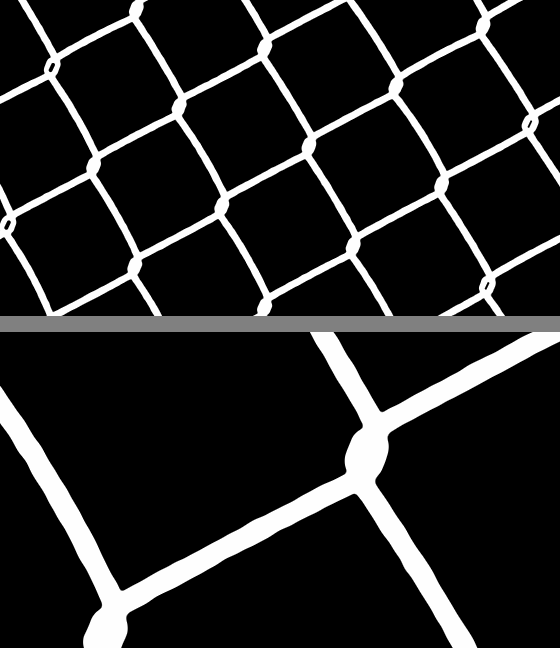
Top, the full canvas; bottom, a detail of the centre.
Reproduce this pattern procedurally as a Shadertoy shader.

```glsl
// Tilted chain-link fence in white on black: a slightly fanned lattice of
// knots, joined by gently bowed wires. Distances to all parts are blended
// together, and knots near the left and right edges open into small loops.

float hash(vec2 p) {
    return fract(sin(dot(p, vec2(127.1, 311.7))) * 43758.5453);
}

float valueNoise(vec2 p) {
    vec2 cell = floor(p), f = fract(p);
    f = f * f * (3.0 - 2.0 * f);
    return mix(mix(hash(cell), hash(cell + vec2(1, 0)), f.x),
               mix(hash(cell + vec2(0, 1)), hash(cell + vec2(1, 1)), f.x), f.y);
}

float smoothMin(float a, float b, float k) {
    float h = max(k - abs(a - b), 0.0) / k;
    return min(a, b) - 0.25 * h * h * k;
}

// Distance to a segment bowed sideways by "bow" at its middle
float bowedSegment(vec2 p, vec2 a, vec2 b, float bow) {
    vec2 ab = b - a;
    float h = clamp(dot(p - a, ab) / dot(ab, ab), 0.0, 1.0);
    vec2 normal = normalize(vec2(-ab.y, ab.x));
    return length(p - a - ab * h - normal * bow * 4.0 * h * (1.0 - h));
}

// Knot centre for lattice index g, with a mild perspective fan
vec2 knotCentre(vec2 g) {
    return vec2(-0.185, -0.153)
         + g.x * vec2(0.2755, 0.190)
         + g.y * vec2(0.1354, -0.317)
         + g.x * g.y * vec2(0.0046, 0.0035)
         - g.y * g.y * vec2(0.0, 0.0028);
}

void mainImage(out vec4 fragColor, in vec2 fragCoord) {
    vec2 p = (fragCoord - 0.5 * iResolution.xy) / iResolution.y;
    vec2 top = vec2(0.012, 0.029), bottom = vec2(-0.007, -0.025);
    float fence = 1.0, hole = 1.0;

    for (int j = -4; j <= 3; j++) {
        for (int i = -4; i <= 5; i++) {
            vec2 g = vec2(i, j);
            vec2 knot = knotCentre(g);
            vec2 q = p - knot;

            // Wires leave the knot's top to the right and its bottom downwards
            float bowAcross = 0.009 * (hash(g + 3.7) - 0.4);
            float bowDown = 0.003 + 0.006 * hash(g + 9.2);
            float across = bowedSegment(p, knot + top,
                knotCentre(g + vec2(1, 0)) + bottom, bowAcross);
            float down = bowedSegment(p, knot + bottom,
                knotCentre(g + vec2(0, 1)) + top, bowDown);
            float wires = min(across, down) - 0.0112;

            // Knots are short leaning capsules, swollen where they open
            float open = step(0.645, abs(knot.x));
            float blob = bowedSegment(q, vec2(0.004, 0.008), vec2(-0.002, -0.007), 0.0)
                       - 0.0205 - 0.003 * open;
            fence = smoothMin(fence, smoothMin(wires, blob, 0.008), 0.004);

            float holeRadius = mix(-0.03, 0.0045 - 0.002 * knot.x, open);
            hole = min(hole, bowedSegment(q, vec2(0.004, 0.008),
                vec2(-0.004, -0.009), 0.0) - holeRadius);
        }
    }

    // Faintly rough outline, then a one-pixel soft edge
    fence += 0.0016 * (valueNoise(p * 70.0) - 0.5);
    float d = max(fence, -hole);
    float coverage = clamp(0.5 - d * iResolution.y, 0.0, 1.0);
    fragColor = vec4(vec3(0.995 * coverage), 1.0);
}
```
